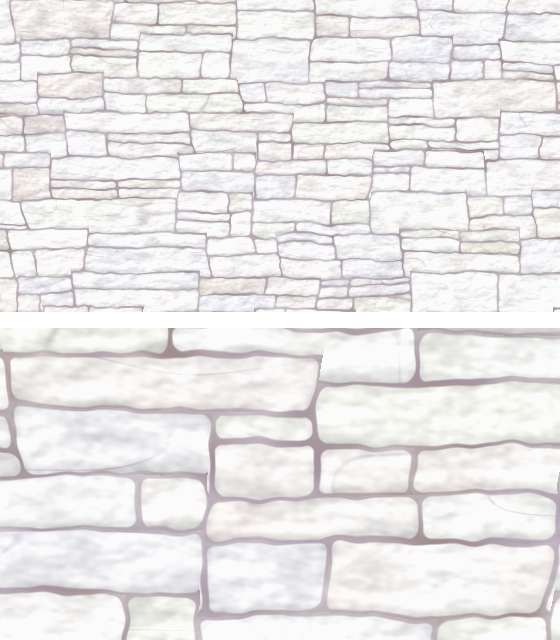
Top, the full canvas; bottom, a detail of the centre.
This texture is drawn by a WebGL 1 fragment shader. Its source:

```glsl
precision highp float;
uniform vec2 u_resolution;

#define BANDS 8.0
#define CELL 2.6
#define STEP 0.32
#define JOINT 0.016
#define ROUNDING 0.1
#define RELIEF 0.42
#define WHITE vec3(0.985, 0.985, 0.983)
#define WARM vec3(0.90, 0.87, 0.855)
#define COOL vec3(0.905, 0.905, 0.935)
#define MOSS vec3(0.925, 0.925, 0.89)
#define JOINT_BROWN vec3(0.60, 0.52, 0.53)
#define JOINT_MAUVE vec3(0.69, 0.63, 0.71)

float hash(vec2 p) {
  return fract(sin(dot(p, vec2(127.1, 311.7))) * 43758.5);
}

float noise(vec2 p) {
  vec2 i = floor(p), f = fract(p);
  f = f * f * (3.0 - 2.0 * f);
  return mix(mix(hash(i), hash(i + vec2(1.0, 0.0)), f.x),
             mix(hash(i + vec2(0.0, 1.0)), hash(i + 1.0), f.x), f.y);
}

float fbm(vec2 p) {
  float sum = 0.0, amp = 0.5;
  for (int i = 0; i < 4; i++) {
    sum += amp * noise(p);
    p = mat2(1.9, 0.4, -0.4, 1.9) * p + 7.3;
    amp *= 0.55;
  }
  return sum;
}

// Slanted, jittered upright joint
float sideEdge(float i, float band, float y) {
  return i + 0.6 * (hash(vec2(i, band)) - 0.5)
           + 0.12 * (hash(vec2(i, band + 0.5)) - 0.5) * y;
}

// Cell index and distances to its left and right joints
vec3 column(vec2 p, float band) {
  float x = p.x / CELL + hash(vec2(band, 7.0)), y = p.y - band;
  float i = floor(x);
  if (x < sideEdge(i, band, y)) i -= 1.0;
  else if (x > sideEdge(i + 1.0, band, y)) i += 1.0;
  return vec3(i, CELL * (x - sideEdge(i, band, y)),
                 CELL * (sideEdge(i + 1.0, band, y) - x));
}

float topOf(vec2 p, float band) {
  float i = column(p, band).x;
  return band + 1.0 + STEP * (hash(vec2(i, band + 0.3)) - 0.5);
}

// Cuts a block at a distance from its far side
void split(inout float near, inout float far, inout vec2 id, float at, float chance) {
  if (hash(id + 3.7) > chance) return;
  if (far < at) {
    near = at - far;
    id += vec2(17.3, 5.1);
  } else {
    far -= at;
    id += vec2(3.9, 23.7);
  }
}

void main() {
  float px = BANDS / u_resolution.y;
  vec2 uv = gl_FragCoord.xy * px + vec2(3.0, 11.0);

  // Rough hand-cut outlines
  vec2 p = uv + 0.11 * (vec2(noise(uv * 1.6), noise(uv * 1.4 + 31.0)) - 0.5)
              + 0.045 * (vec2(noise(uv * 6.0 + 9.0), noise(uv * 6.0 + 53.0)) - 0.5);

  // Stepped bands of cells
  float band = floor(p.y);
  if (p.y < topOf(p, band - 1.0)) band -= 1.0;
  else if (p.y > topOf(p, band)) band += 1.0;
  vec3 cell = column(p, band);
  vec2 id = vec2(cell.x, band);
  vec4 side = vec4(cell.yz, p.y - topOf(p, band - 1.0), topOf(p, band) - p.y);

  // Cells break into ledges, blocks and thin slivers
  float tilt = 0.07 * (hash(id + 8.1) - 0.5) * side.x;
  split(side.z, side.w, id, mix(0.36, 0.62, hash(id + 1.3)) + tilt, 0.86);
  split(side.x, side.y, id, (side.x + side.y) * mix(0.3, 0.7, hash(id + 2.9)), 0.52);
  split(side.z, side.w, id, mix(0.17, 0.25, hash(id + 4.6)) + tilt, 0.2);

  vec2 gap = vec2(min(side.x, side.y), min(side.z, side.w));
  float d = ROUNDING - length(max(ROUNDING - gap, 0.0));

  // Stone tint
  float kind = hash(id + 12.4);
  vec3 tint = kind < 0.36 ? WARM : (kind < 0.7 ? COOL : MOSS);
  float patchy = noise(uv * vec2(1.1, 2.2) + id);
  vec3 color = mix(WHITE, tint, hash(id + 6.2) * mix(0.35, 1.15, patchy));

  // Layered, chipped surface lit from the upper left
  vec2 q = uv * vec2(2.2, 4.5) + id * 3.1;
  float height = fbm(q);
  float slope = height - fbm(q + vec2(-0.12, 0.25));
  color += RELIEF * slope - 0.09 * smoothstep(0.5, 0.8, height) + 0.025;
  color -= 0.05 * (noise(uv * vec2(16.0, 24.0)) - 0.5);

  // Fine natural cracks on some stones
  float vein = abs(noise(uv * vec2(0.9, 2.4) + id * 1.7) - 0.5);
  float crack = 1.0 - smoothstep(0.0, 0.02 + px * 0.4, vein);
  color -= vec3(0.13, 0.15, 0.13) * crack * step(0.68, hash(id + 9.5)) * noise(uv * 3.0);

  // Soft shade under the ledges and around each stone
  color -= 0.07 * (1.0 - smoothstep(0.0, 0.14, side.z));
  color -= 0.05 * (1.0 - smoothstep(0.0, ROUNDING, d));
  color = min(color, WHITE);

  // Thin joints of uneven width and depth
  float wear = noise(uv * vec2(2.3, 3.1) + 77.0);
  float width = JOINT * mix(0.5, 1.6, wear);
  float joint = 1.0 - smoothstep(width - 0.5 * px, width + 0.5 * px + 0.012, d);
  vec3 jointColor = mix(JOINT_BROWN, JOINT_MAUVE, noise(uv * 1.3 + 19.0));
  color = mix(color, jointColor, joint * mix(0.4, 1.0, noise(uv * 2.7 + 41.0)));

  gl_FragColor = vec4(clamp(color, 0.0, 1.0), 1.0);
}
```
